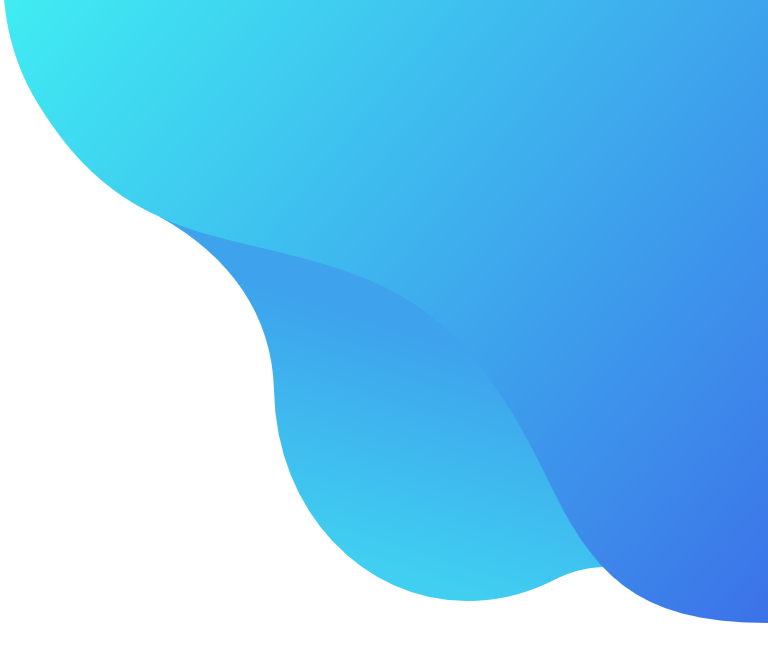
Write a Shadertoy shader that draws this background.

```glsl
// Layout grid the shapes are drawn on, y pointing down
const vec2 GRID = vec2(768.0, 648.0);
const int CURVE_STEPS = 16;

const vec3 PAPER = vec3(1.0);
const vec3 FRONT_CYAN = vec3(0.25, 0.925, 0.95);
const vec3 FRONT_BLUE = vec3(0.235, 0.445, 0.91);
const vec2 FRONT_START = vec2(10.0, 0.0);
const vec2 FRONT_END = vec2(768.0, 630.0);

const vec3 BACK_BLUE = vec3(0.243, 0.635, 0.925);
const vec3 BACK_CYAN = vec3(0.25, 0.81, 0.945);
const vec2 BACK_START = vec2(426.0, 334.0);
const vec2 BACK_END = vec2(355.0, 559.0);

// Closed chains of cubic curves: anchor, handle, handle, anchor, ...
const int FRONT_CURVES = 7;
const vec2 FRONT[22] = vec2[22](
    vec2(4, -2), vec2(7, 38), vec2(20, 76),
    vec2(40, 107), vec2(70, 155), vec2(106, 193),
    vec2(160, 217), vec2(205, 239), vec2(262, 245),
    vec2(330, 266), vec2(392, 285), vec2(432, 311),
    vec2(463, 346), vec2(500, 388), vec2(524, 431),
    vec2(546, 476), vec2(592, 572), vec2(632, 623),
    vec2(768, 623), vec2(1800, 623), vec2(0, -1200),
    vec2(4, -2));

const int BACK_CURVES = 5;
const vec2 BACK[16] = vec2[16](
    vec2(160, 217), vec2(230, 256), vec2(272, 315),
    vec2(274, 390), vec2(276, 512), vec2(364, 601),
    vec2(467, 601), vec2(500, 601), vec2(528, 593),
    vec2(554, 580), vec2(572, 571), vec2(588, 567),
    vec2(608, 567), vec2(700, 560), vec2(640, 150),
    vec2(160, 217));

vec2 cubic(vec2 a, vec2 b, vec2 c, vec2 d, float t) {
    float u = 1.0 - t;
    return u * u * u * a + 3.0 * u * u * t * b + 3.0 * u * t * t * c + t * t * t * d;
}

// Adds one curve to an outline: nearest squared distance and inside sign
void addCurve(vec2 p, vec2 a, vec2 b, vec2 c, vec2 d, inout float dist2, inout float side) {
    vec2 from = a;
    for (int i = 1; i <= CURVE_STEPS; i++) {
        vec2 to = cubic(a, b, c, d, float(i) / float(CURVE_STEPS));
        vec2 edge = to - from;
        vec2 rel = p - from;
        vec2 gap = rel - edge * clamp(dot(rel, edge) / dot(edge, edge), 0.0, 1.0);
        dist2 = min(dist2, dot(gap, gap));

        // Flip the sign when a horizontal ray crosses this segment
        bool spans = (from.y > p.y) != (to.y > p.y);
        if (spans && rel.x < edge.x * rel.y / edge.y) side = -side;
        from = to;
    }
}

float frontDistance(vec2 p) {
    float dist2 = 1e9, side = 1.0;
    for (int i = 0; i < FRONT_CURVES; i++) {
        int k = 3 * i;
        addCurve(p, FRONT[k], FRONT[k + 1], FRONT[k + 2], FRONT[k + 3], dist2, side);
    }
    return side * sqrt(dist2);
}

float backDistance(vec2 p) {
    float dist2 = 1e9, side = 1.0;
    for (int i = 0; i < BACK_CURVES; i++) {
        int k = 3 * i;
        addCurve(p, BACK[k], BACK[k + 1], BACK[k + 2], BACK[k + 3], dist2, side);
    }
    return side * sqrt(dist2);
}

vec3 gradient(vec2 p, vec2 start, vec2 end, vec3 startColor, vec3 endColor) {
    vec2 axis = end - start;
    float t = clamp(dot(p - start, axis) / dot(axis, axis), 0.0, 1.0);
    return mix(startColor, endColor, t);
}

float coverage(float dist, float pixel) {
    return clamp(0.5 - dist / pixel, 0.0, 1.0);
}

void mainImage(out vec4 fragColor, in vec2 fragCoord) {
    vec2 uv = fragCoord / iResolution.xy;
    vec2 p = vec2(uv.x, 1.0 - uv.y) * GRID;
    float pixel = GRID.y / iResolution.y;

    // Folded wave behind, large wave on top
    vec3 back = gradient(p, BACK_START, BACK_END, BACK_BLUE, BACK_CYAN);
    vec3 front = gradient(p, FRONT_START, FRONT_END, FRONT_CYAN, FRONT_BLUE);
    vec3 color = mix(PAPER, back, coverage(backDistance(p), pixel));
    color = mix(color, front, coverage(frontDistance(p), pixel));

    fragColor = vec4(color, 1.0);
}
```
